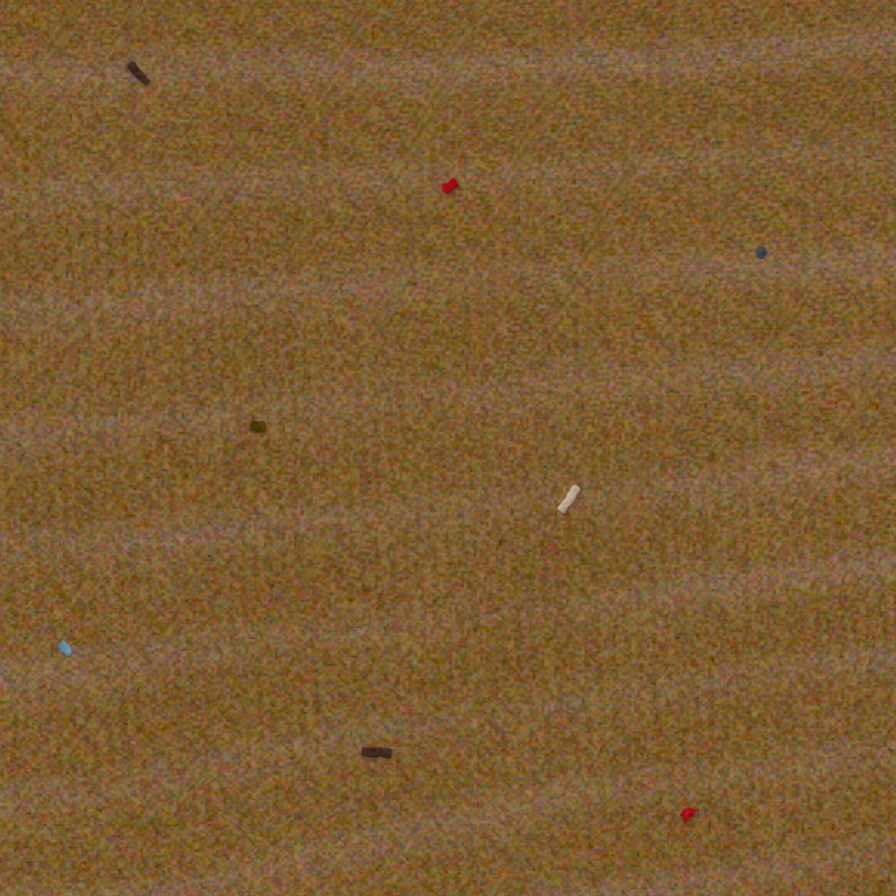
A WebGL 1 fragment shader for this texture:

```glsl
precision highp float;

// Wind-rippled beach sand with a few scraps of litter.
// Pale crests come from a sloping, noise-bent phase; grains are coloured
// value noise; the litter is a loop of small, randomly turned rounded boxes.

uniform vec2 u_resolution;

const vec3 SAND = vec3(0.488, 0.357, 0.179);
const vec3 CREST = vec3(0.522, 0.404, 0.284);
const float RIPPLE_SPACING = 0.134;
const float LITTER_COUNT = 8.0;

float hash(vec2 p) {
  return fract(sin(dot(p, vec2(127.1, 311.7))) * 43758.5453);
}

float valueNoise(vec2 p) {
  vec2 cell = floor(p);
  vec2 f = fract(p);
  f = f * f * (3.0 - 2.0 * f);
  float low = mix(hash(cell), hash(cell + vec2(1.0, 0.0)), f.x);
  float high = mix(hash(cell + vec2(0.0, 1.0)), hash(cell + vec2(1.0, 1.0)), f.x);
  return mix(low, high, f.y);
}

// Zero-centred grain: mostly fine, with a little coarser mottling
float grain(vec2 p, float seed) {
  float fine = valueNoise(p * 290.0 + seed * 17.3);
  float coarse = valueNoise(p * 125.0 + seed * 31.9);
  return mix(fine, coarse, 0.25) - 0.5;
}

// 1 on a crest, 0 in a trough; lower ripples climb more steeply to the right
float rippleCrest(vec2 p, float spacing) {
  float bend = (valueNoise(p * vec2(2.2, 3.5) + 4.7) - 0.5) * 0.055;
  bend += (valueNoise(p * vec2(9.0, 14.0) + 8.1) - 0.5) * 0.012;
  float height = p.y - p.x * mix(0.2, 0.03, p.y) + bend;
  float phase = fract((height - 0.922) / spacing + 0.5) - 0.5;
  float width = phase > 0.0 ? 0.15 : 0.21;
  float strength = mix(0.4, 1.1, valueNoise(p * vec2(3.0, 8.0) + 2.3));
  return exp(-phase * phase / (width * width)) * strength;
}

vec3 sandColour(vec2 p) {
  vec3 colour = mix(SAND, CREST, rippleCrest(p, RIPPLE_SPACING));
  colour += (valueNoise(p * 7.0 + 1.9) - 0.5) * 0.014;
  vec3 tint = vec3(grain(p, 1.0), grain(p, 2.0), grain(p, 3.0));
  float shade = grain(p, 4.0);
  colour += tint * vec3(0.19, 0.14, 0.26) + shade * 0.15;
  // Sparse dark specks
  float speck = smoothstep(0.78, 0.98, valueNoise(p * 240.0 + 91.0));
  return colour - speck * 0.07;
}

float roundedBox(vec2 p, vec2 halfSize, float radius) {
  vec2 q = abs(p) - halfSize + radius;
  return length(max(q, 0.0)) + min(max(q.x, q.y), 0.0) - radius;
}

vec2 rotate(vec2 p, float angle) {
  float c = cos(angle);
  float s = sin(angle);
  return vec2(c * p.x + s * p.y, c * p.y - s * p.x);
}

// Red plastic, brown twig, blue chip, pale stick, olive and slate scraps
vec3 litterColour(float kind) {
  if (kind < 0.5) return vec3(0.62, 0.06, 0.09);
  if (kind < 1.5) return vec3(0.25, 0.16, 0.12);
  if (kind < 2.5) return vec3(0.40, 0.54, 0.64);
  if (kind < 3.5) return vec3(0.72, 0.65, 0.58);
  if (kind < 4.5) return vec3(0.29, 0.22, 0.03);
  return vec3(0.25, 0.28, 0.30);
}

vec3 addLitter(vec3 colour, vec2 p, float softness) {
  for (float i = 0.0; i < LITTER_COUNT; i++) {
    float kind = mod(i, 6.0);
    float slim = mod(kind, 2.0);
    vec2 centre = vec2(fract(i * 0.618 + 0.80), (i + 0.5) / LITTER_COUNT);
    centre.x = mix(0.04, 0.95, centre.x);
    centre.y += (hash(vec2(i, 5.0)) - 0.5) * 0.08;
    float size = mix(0.8, 1.1, hash(vec2(i, 9.0)));
    vec2 halfSize = mix(vec2(0.010, 0.0065), vec2(0.018, 0.0055), slim) * size;
    if (kind > 4.5) halfSize = vec2(0.006, 0.005);
    float angle = (hash(vec2(i, 13.0)) - 0.5) * 2.4;
    vec2 local = rotate(p - centre, angle);
    local += (valueNoise(p * 160.0 + i) - 0.5) * 0.003;
    float edge = roundedBox(local, halfSize, halfSize.y * 0.6);
    float shadow = roundedBox(local + vec2(0.0, 0.002), halfSize, halfSize.y * 0.6);
    colour *= 1.0 - 0.15 * (1.0 - smoothstep(-0.001, 0.004, shadow));
    vec3 paint = litterColour(kind) + grain(p, 6.0) * 0.12;
    paint *= 1.0 + 0.12 * local.y / halfSize.y;
    colour = mix(colour, paint, 1.0 - smoothstep(-softness, softness, edge));
  }
  return colour;
}

void main() {
  float canvas = min(u_resolution.x, u_resolution.y);
  vec2 p = gl_FragCoord.xy / canvas;
  float softness = max(0.0014, 0.7 / canvas);
  vec3 colour = addLitter(sandColour(p), p, softness);
  gl_FragColor = vec4(clamp(colour, 0.0, 1.0), 1.0);
}
```
